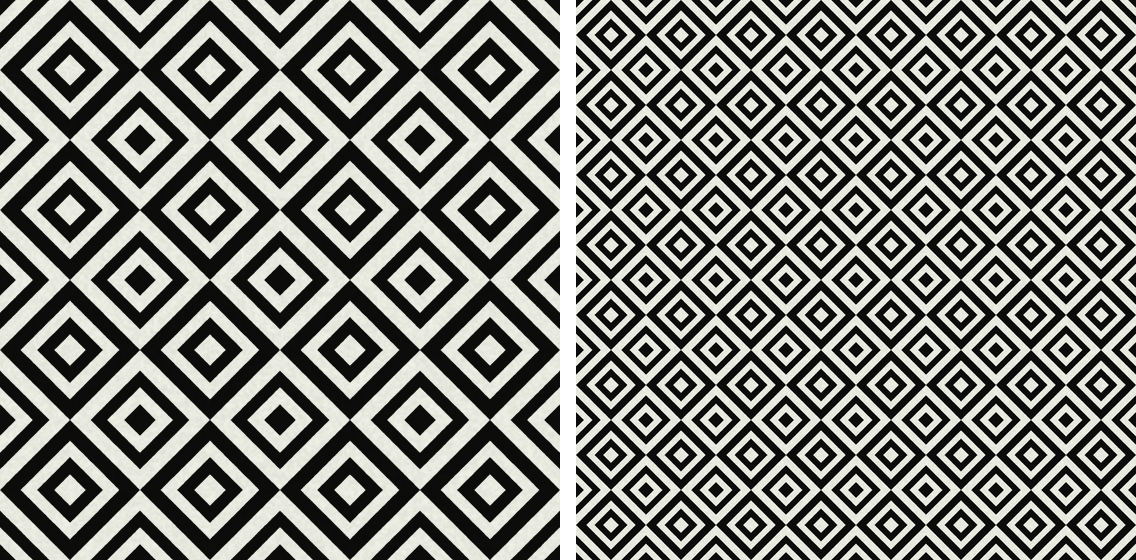
Left: one tile. Right: repeated 2 by 2.
This pattern is drawn by a Shadertoy shader. Its source:

```glsl
// Checkerboard of nested diamonds in alternating black and off-white, with a fine paper grain.

const float REPEATS     = 4.0;                      // tiles across and down
const vec3  RING_RADII  = vec3(0.224, 0.469, 0.706); // fractions of a diamond's half-diagonal
const vec3  INK         = vec3(0.045, 0.046, 0.042);
const vec3  PAPER       = vec3(0.908, 0.916, 0.878);
const float GRAIN_CELLS = 256.0;                    // grain lattice cells per canvas, whole number
const float PAPER_GRAIN = 0.075;
const float INK_GRAIN   = 0.014;
const float EDGE_WOBBLE = 0.004;                    // grain bleeding into the edges, in tiles

float hash(vec2 p) {
    return fract(sin(dot(p, vec2(127.1, 311.7))) * 43758.5453);
}

// Value noise whose lattice wraps after 'period' cells
float tileNoise(vec2 uv, float period) {
    vec2 p = uv * period;
    vec2 cell = floor(p);
    vec2 f = fract(p);
    f = f * f * (3.0 - 2.0 * f);
    vec2 lo = mod(cell, period);
    vec2 hi = mod(cell + 1.0, period);
    return mix(mix(hash(lo), hash(vec2(hi.x, lo.y)), f.x),
               mix(hash(vec2(lo.x, hi.y)), hash(hi), f.x), f.y);
}

// Signed coverage: -1 below the edge, +1 above it, linear across one pixel
float side(float d, float edge, float halfWidth) {
    return clamp((d - edge) / halfWidth, -1.0, 1.0);
}

// Every ring edge flips the sign; diamonds past 0.5 mirror those inside it
float diamonds(float d, float halfWidth) {
    float tone = side(d, 0.5, halfWidth);
    for (int i = 0; i < 3; i++) {
        float edge = 0.5 * RING_RADII[i];
        tone *= side(d, edge, halfWidth) * side(1.0 - d, edge, halfWidth);
    }
    return 0.5 + 0.5 * tone;
}

void mainImage(out vec4 fragColor, in vec2 fragCoord) {
    vec2 uv = fragCoord / iResolution.xy;

    // Grain in two scales, centred on zero
    float grain = 0.65 * tileNoise(uv, GRAIN_CELLS)
                + 0.35 * tileNoise(uv + 0.37, GRAIN_CELLS * 0.5) - 0.5;

    // Diamond (L1) distance from the tile centre
    vec2 offset = abs(fract(uv * REPEATS) - 0.5);
    float d = offset.x + offset.y + EDGE_WOBBLE * grain;

    float pixel = REPEATS / min(iResolution.x, iResolution.y);
    float paper = diamonds(d, 0.5 * sqrt(2.0) * pixel);

    vec3 color = mix(INK, PAPER, paper);
    color += grain * mix(INK_GRAIN, PAPER_GRAIN, paper);
    fragColor = vec4(color, 1.0);
}
```
